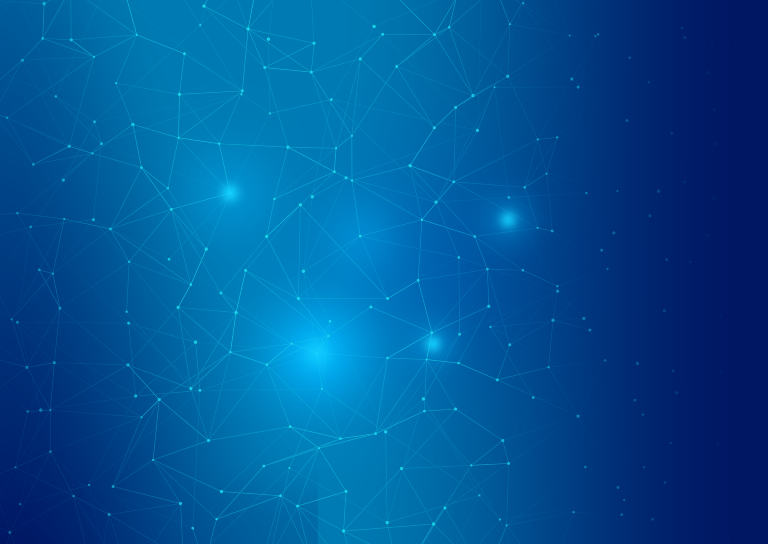
This background is drawn by a WebGL 1 fragment shader. Its source:

```glsl
precision highp float;
// Glowing cyan network of linked points over a deep blue gradient.
uniform vec2 u_resolution;

const float ASPECT = 1.4144;
const vec3 CYAN = vec3(0.10, 0.85, 0.93);
const vec3 AZURE = vec3(0.0, 0.72, 1.0);

// Bright points, in units of the canvas height
const vec2 HUB_MAIN = vec2(0.583, 0.351);
const vec2 HUB_LEFT = vec2(0.423, 0.645);
const vec2 HUB_MID = vec2(0.662, 0.566);
const vec2 HUB_RIGHT = vec2(0.934, 0.596);
const vec2 HUB_LOW = vec2(0.796, 0.368);

float hash(vec2 p) {
  return fract(sin(dot(p, vec2(127.1, 311.7))) * 43758.55);
}

float segmentDistance(vec2 p, vec2 a, vec2 b) {
  vec2 ab = b - a;
  float t = clamp(dot(p - a, ab) / dot(ab, ab), 0.0, 1.0);
  return length(p - a - ab * t);
}

float glow(vec2 p, vec2 center, float radius) {
  vec2 d = (p - center) / radius;
  return exp(-dot(d, d));
}

// Moves a node onto a hub when both share a cell
vec2 snap(vec2 node, vec2 cell, vec2 hub, float size) {
  return floor(hub / size) == cell ? hub : node;
}

vec2 nodeAt(vec2 cell, float size, float seed) {
  vec2 jitter = vec2(hash(cell + seed), hash(cell + seed + 37.3));
  vec2 node = (cell + 0.01 + 0.98 * jitter) * size;
  node = snap(node, cell, HUB_MAIN, size);
  node = snap(node, cell, HUB_LEFT, size);
  return snap(node, cell, HUB_MID, size);
}

// Line from a node to the neighbour cell; short links are the brightest
float link(vec2 p, vec2 a, vec2 cell, vec2 offset, float size, float seed, float chance) {
  vec2 b = nodeAt(cell + offset, size, seed);
  float pick = hash(cell * 1.7 + offset * 5.3 + seed);
  float width = max(0.0015, 0.9 / u_resolution.y);
  float line = 1.0 - smoothstep(0.0, width, segmentDistance(p, a, b));
  float strength = mix(1.0, 0.45, smoothstep(0.5, 1.7, length(b - a) / size));
  return line * step(pick, chance) * strength * (0.4 + 0.6 * fract(pick * 17.0));
}

// x: lines, y: dots
vec2 network(vec2 p, float size, float seed) {
  vec2 home = floor(p / size);
  float pixel = 1.0 / u_resolution.y;
  vec2 ink = vec2(0.0);
  for (int j = -1; j <= 1; j++) {
    for (int i = -1; i <= 1; i++) {
      vec2 cell = home + vec2(float(i), float(j));
      vec2 a = nodeAt(cell, size, seed);
      float lines = link(p, a, cell, vec2(1.0, 0.0), size, seed, 0.78);
      lines = max(lines, link(p, a, cell, vec2(0.0, 1.0), size, seed, 0.78));
      lines = max(lines, link(p, a, cell, vec2(1.0, 1.0), size, seed, 0.5));
      lines = max(lines, link(p, a, cell, vec2(1.0, -1.0), size, seed, 0.42));
      float radius = 0.0016 + 0.0013 * hash(cell + seed + 9.0);
      float dotMask = 1.0 - smoothstep(radius - pixel * 0.5, radius + pixel * 0.7, length(p - a));
      ink = max(ink, vec2(lines, dotMask));
    }
  }
  return ink;
}

// Bright middle band, dark right side and dark lower left corner
vec3 backdrop(vec2 uv) {
  float leftLevel = mix(0.09, 0.36, uv.y);
  float level = mix(leftLevel, 0.48, smoothstep(0.0, mix(0.46, 0.2, uv.y), uv.x));
  level = mix(level, 0.09, smoothstep(0.42, 0.98, uv.x));
  float seam = 1.0 - smoothstep(0.412, 0.414, uv.x);
  level -= 0.06 * seam * smoothstep(0.2, 0.42, uv.x) * (1.0 - smoothstep(0.03, 0.16, uv.y));
  return vec3(0.0, level, 0.32 + 0.79 * level);
}

void main() {
  vec2 p = gl_FragCoord.xy / u_resolution.y;
  vec2 uv = vec2(p.x / ASPECT, p.y);
  vec3 color = backdrop(uv);

  // Soft halos
  color.g -= 0.04 * glow(p, vec2(0.80, 0.50), 0.20);
  color.b += 0.03 * glow(p, vec2(0.72, 0.52), 0.24);
  color = mix(color, AZURE, 0.25 * glow(p, HUB_MAIN, 0.17));
  color = mix(color, AZURE, 0.85 * glow(p, HUB_MAIN, 0.085));
  color = mix(color, AZURE, 0.34 * glow(p, HUB_LEFT, 0.09));
  color = mix(color, AZURE, 0.30 * glow(p, HUB_MID, 0.07));
  color = mix(color, AZURE, 0.28 * glow(p, HUB_RIGHT, 0.05));
  color = mix(color, AZURE, 0.30 * glow(p, HUB_LOW, 0.042));

  // Fine and coarse webs, strongest in the middle
  float rightFade = 1.0 - smoothstep(0.5, 0.82, uv.x);
  float leftFade = mix(0.15, 1.0, smoothstep(0.0, 0.36, uv.x + 0.12 * uv.y));
  float dotFade = 1.0 - smoothstep(0.5, 1.0, uv.x);
  vec2 fine = network(p, 0.09, 3.0);
  vec2 coarse = network(p, 0.15, 23.0);
  float lines = max(fine.x * 0.62, coarse.x * 0.26);
  color = mix(color, CYAN, lines * rightFade * leftFade);
  color = mix(color, CYAN, 0.9 * max(fine.y, coarse.y) * dotFade * mix(0.3, 1.0, leftFade));

  // Bright cores
  float cores = glow(p, HUB_MAIN, 0.026) * 0.8 + glow(p, HUB_LEFT, 0.017)
    + glow(p, HUB_RIGHT, 0.016) * 0.85 + glow(p, HUB_LOW, 0.015) * 0.9;
  color = mix(color, vec3(0.08, 0.82, 1.0), min(cores, 1.0) * 0.9);
  gl_FragColor = vec4(color, 1.0);
}
```
